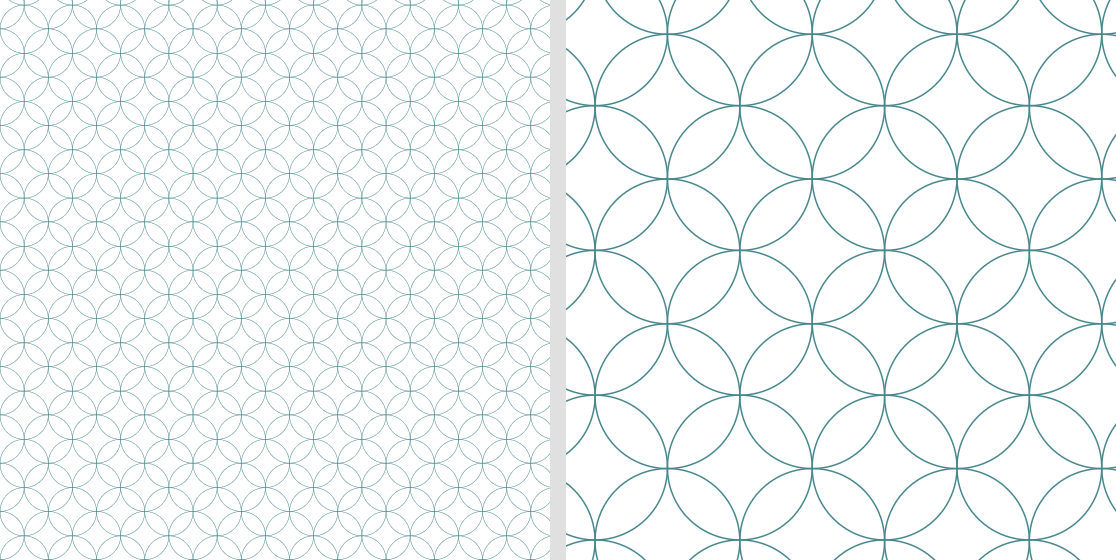
Left, the full canvas; right, a detail of the centre.
Give the GLSL for this pattern, as a Shadertoy shader.

```glsl
// Thin teal rings on white, in two interleaved square grids of touching circles.
// Each grid is folded into one cell; ring coverage is box filtered over a pixel
// and overlapping strokes darken one another where the rings meet.

const float ROWS = 11.605;            // ring diameters per canvas height
const float LINE_WIDTH = 0.0104;      // in ring diameters
const float RADIUS = 0.5;
const vec2 GRID_A = vec2(0.5, 0.0);   // centre of one ring in each grid
const vec2 GRID_B = vec2(0.0, 0.507);
const vec3 PAPER = vec3(1.0);
const vec3 TEAL = vec3(0.28, 0.53, 0.55);

// Share of a pixel covered by a line whose axis lies at the given distance.
float lineCoverage(float dist, float width, float pixel) {
    float w = width / pixel;
    return clamp(0.5 * w + 0.5 - abs(dist) / pixel, 0.0, min(w, 1.0));
}

// Paper left uncovered by a ring around the given centre.
float ringGap(vec2 p, vec2 centre, float pixel) {
    float dist = length(p - centre) - RADIUS;
    return 1.0 - lineCoverage(dist, LINE_WIDTH, pixel);
}

// Paper left uncovered by a whole grid: the cell's ring and its two neighbours.
float gridGap(vec2 p, vec2 origin, float pixel) {
    vec2 q = abs(fract(p - origin + 0.5) - 0.5);
    return ringGap(q, vec2(0.0), pixel)
         * ringGap(q, vec2(1.0, 0.0), pixel)
         * ringGap(q, vec2(0.0, 1.0), pixel);
}

void mainImage(out vec4 fragColor, in vec2 fragCoord) {
    float pixel = ROWS / iResolution.y;
    vec2 p = fragCoord * pixel;

    float gap = gridGap(p, GRID_A, pixel) * gridGap(p, GRID_B, pixel);
    fragColor = vec4(mix(TEAL, PAPER, gap), 1.0);
}
```
